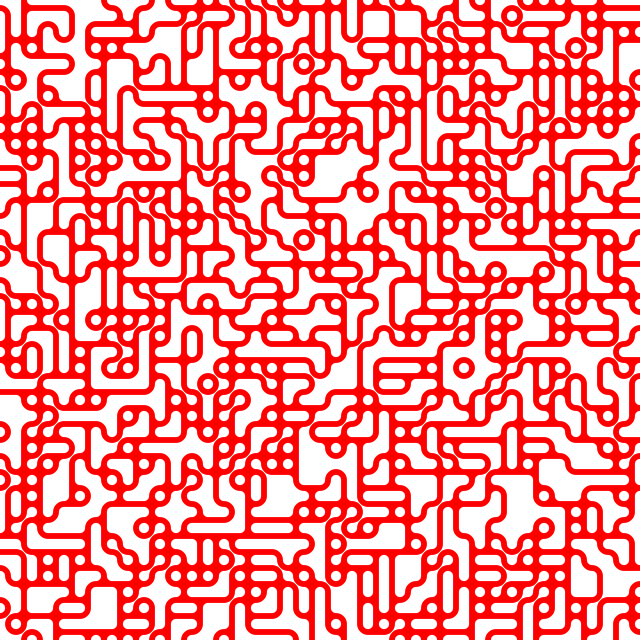
Reproduce this pattern procedurally as a Shadertoy shader.

```glsl
// Red maze of rounded bands outlining random three-way regions on a square grid.
#define CELLS 40.0
#define HALF_WIDTH 0.182
#define REGION_KINDS 3.0
#define SOLID_CROSSING_SHARE 0.5
#define BAND_COLOR vec3(1.0, 0.0, 0.0)
#define GROUND_COLOR vec3(1.0)

float hash(vec2 cell, uint seed) {
    uvec2 q = uvec2(ivec2(cell) + 64);
    uint h = q.x * 1597334677u ^ q.y * 3812015801u ^ seed * 2654435769u;
    h = (h ^ (h >> 16)) * 2246822519u;
    h = (h ^ (h >> 13)) * 3266489917u;
    h ^= h >> 16;
    return float(h >> 8) / 16777216.0;
}

// Region kind at a grid corner
float kind(vec2 corner) {
    return floor(hash(corner, 1u) * REGION_KINDS);
}

// Distance to the quarter circle around a tile corner
float arc(vec2 p, vec2 corner) {
    return abs(length(p - corner) - 0.5);
}

// Distance to the centre line of the bands in one tile
float bandDistance(vec2 cell, vec2 p) {
    float a = kind(cell);
    float b = kind(cell + vec2(1, 0));
    float c = kind(cell + vec2(1, 1));
    float d = kind(cell + vec2(0, 1));
    bool bottom = a != b, right = b != c, top = c != d, left = d != a;

    // Where all four sides are open, either join everything or part two arcs
    bool crossing = bottom && right && top && left;
    bool parted = crossing && hash(cell, 2u) > SOLID_CROSSING_SHARE;
    bool tieBreak = hash(cell, 3u) < 0.5;
    bool joinAC = a == c && (b != d || tieBreak);
    bool arcsAC = !parted || !joinAC;
    bool arcsBD = !parted || joinAC;

    float dist = 1e3;
    if (bottom && left && arcsAC) dist = min(dist, arc(p, vec2(0, 0)));
    if (top && right && arcsAC) dist = min(dist, arc(p, vec2(1, 1)));
    if (bottom && right && arcsBD) dist = min(dist, arc(p, vec2(1, 0)));
    if (top && left && arcsBD) dist = min(dist, arc(p, vec2(0, 1)));
    if (bottom && top && !parted) dist = min(dist, abs(p.x - 0.5));
    if (left && right && !parted) dist = min(dist, abs(p.y - 0.5));
    return dist;
}

void mainImage(out vec4 fragColor, in vec2 fragCoord) {
    float pixel = CELLS / min(iResolution.x, iResolution.y);
    vec2 pos = fragCoord * pixel;
    float edge = bandDistance(floor(pos), fract(pos)) - HALF_WIDTH;
    float coverage = clamp(0.5 - edge / pixel, 0.0, 1.0);
    fragColor = vec4(mix(GROUND_COLOR, BAND_COLOR, coverage), 1.0);
}
```
